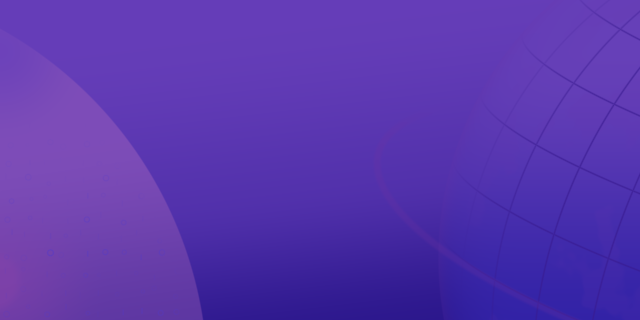
Write a WebGL 2 fragment shader that draws this background.

```glsl
#version 300 es
precision highp float;
// Violet gradient with a speckled disc at the left and a gridded, ringed globe at the right.
uniform vec2 u_resolution;
out vec4 fragColor;

// Lengths are in canvas heights, angles in degrees.
const vec2 DISC_CENTER = vec2(-0.607, -0.189);
const float DISC_RADIUS = 1.256;
const vec2 GLOBE_CENTER = vec2(2.448, 0.193);
const float GLOBE_RADIUS = 1.078;
const float GLOBE_ROLL = 17.0;
const float GLOBE_PITCH = 9.8;
const float GRID_STEP = 12.0;
const float GRID_SHIFT = 5.0;
const float GRID_WIDTH = 0.0045;
const vec2 ORBIT_RADII = vec2(1.307, 0.396);
const float ORBIT_ROLL = 14.5;
const float ORBIT_WIDTH = 0.021;
const float SPECK_CELL = 0.058;

const vec3 SKY_LOW = vec3(0.17, 0.09, 0.55);
const vec3 SKY_MID = vec3(0.31, 0.185, 0.665);
const vec3 SKY_HIGH = vec3(0.395, 0.24, 0.72);
const vec3 DISC_LOW = vec3(0.36, 0.21, 0.63);
const vec3 DISC_HIGH = vec3(0.49, 0.30, 0.72);
const vec3 DISC_COOL = vec3(0.41, 0.25, 0.73);
const vec3 BLOB = vec3(0.53, 0.26, 0.66);
const vec3 SPECK = vec3(0.31, 0.22, 0.80);
const vec3 GLOBE_LOW = vec3(0.19, 0.13, 0.65);
const vec3 GLOBE_HIGH = vec3(0.40, 0.25, 0.72);
const vec3 LAND = vec3(0.40, 0.20, 0.68);
const vec3 GRID = vec3(0.22, 0.10, 0.56);
const vec3 ORBIT = vec3(0.43, 0.19, 0.63);

vec2 hash2(vec2 p) {
    vec3 q = fract(p.xyx * vec3(0.1031, 0.1030, 0.0973));
    q += dot(q, q.yzx + 33.33);
    return fract((q.xx + q.yz) * q.zy);
}

float corner(vec2 cell, vec2 offset, vec2 f) {
    return dot(hash2(cell + offset) * 2.0 - 1.0, f - offset);
}

float gradientNoise(vec2 p) {
    vec2 i = floor(p), f = fract(p);
    vec2 w = f * f * f * (f * (f * 6.0 - 15.0) + 10.0);
    return mix(mix(corner(i, vec2(0, 0), f), corner(i, vec2(1, 0), f), w.x),
               mix(corner(i, vec2(0, 1), f), corner(i, vec2(1, 1), f), w.x), w.y);
}

float fbm(vec2 p) {
    float sum = 0.0, gain = 0.6;
    for (int i = 0; i < 4; i++) {
        sum += gain * gradientNoise(p);
        p = p * 2.03 + 17.0;
        gain *= 0.5;
    }
    return sum;
}

// Rolls clockwise, so that x runs along the tilted equator.
vec2 roll(vec2 p, float degreesCw) {
    float a = radians(degreesCw);
    return vec2(cos(a) * p.x - sin(a) * p.y, sin(a) * p.x + cos(a) * p.y);
}

float fill(float d, float px) { return smoothstep(px, -px, d); }

// Line at every multiple of GRID_STEP, of even width on the canvas.
float gridLine(float angle, float px) {
    float slope = length(vec2(dFdx(angle), dFdy(angle))) / px;
    float d = abs(fract(angle / GRID_STEP + 0.5) - 0.5) * GRID_STEP / max(slope, 0.001);
    return fill(d - 0.5 * GRID_WIDTH, px);
}

vec3 sky(vec2 p) {
    float t = p.y - 0.12 * (p.x - 1.0);
    vec3 c = mix(SKY_LOW, SKY_MID, smoothstep(-0.08, 0.42, t));
    return mix(c, SKY_HIGH, smoothstep(0.22, 0.95, t));
}

// Small rings and ticks, one per jittered cell, denser toward the bottom.
float specks(vec2 p, float px) {
    vec2 id = floor(p / SPECK_CELL);
    vec2 rnd = hash2(id + 7.0), kind = hash2(id + 61.0);
    vec2 q = (fract(p / SPECK_CELL) - 0.25 - 0.5 * rnd) * SPECK_CELL;
    float ring = abs(length(q) - mix(0.004, 0.009, kind.x)) - 0.0015;
    float tick = length(q - vec2(0.0, clamp(q.y, -0.007, 0.007))) - 0.0015;
    float shape = fill(kind.y < 0.6 ? ring : tick, px);
    return shape * mix(0.1, 0.6, rnd.x * kind.x) * smoothstep(0.7, 0.15, p.y);
}

void main() {
    vec2 p = gl_FragCoord.xy / u_resolution.y;
    float px = 1.0 / u_resolution.y;
    vec3 color = sky(p);

    // Globe: orthographic sphere, turned so that latitude and longitude follow.
    vec2 g = roll(p - GLOBE_CENTER, GLOBE_ROLL) / GLOBE_RADIUS;
    float depth = sqrt(max(1.0 - dot(g, g), 0.0001));
    vec2 turned = roll(vec2(depth, g.y), GLOBE_PITCH);
    float lon = degrees(atan(g.x, turned.x));
    float lat = degrees(asin(clamp(turned.y, -1.0, 1.0)));
    float inside = fill((length(g) - 1.0) * GLOBE_RADIUS, px);
    vec3 surface = mix(GLOBE_LOW, GLOBE_HIGH, smoothstep(-0.1, 0.85, p.y));
    float land = smoothstep(0.04, 0.10, fbm(vec2(lon, lat) * 0.055 + 3.0));
    surface = mix(surface, LAND, 0.13 * land * smoothstep(0.2, 0.6, depth));
    float lines = max(gridLine(lon + GRID_SHIFT, px) * smoothstep(0.25, 0.8, depth),
                      gridLine(lat, px) * smoothstep(-0.1, 0.8, depth));
    surface = mix(surface, GRID, 0.65 * lines);
    color = mix(color, surface, inside * smoothstep(-0.15, 0.65, depth));
    color = mix(color, ORBIT, 0.12 * inside * smoothstep(0.3, 0.05, depth));

    // Orbit: tilted ellipse whose far half passes behind the globe.
    vec2 o = roll(p - GLOBE_CENTER, ORBIT_ROLL);
    float k = length(o / ORBIT_RADII);
    float d = (k - 1.0) * k / length(o / (ORBIT_RADII * ORBIT_RADII));
    float band = fill(abs(d) - 0.5 * ORBIT_WIDTH, 2.0 * px);
    float front = max(1.0 - inside, step(o.y, 0.0)) * smoothstep(0.14, -0.06, o.y - 0.08);
    color = mix(color, ORBIT, 0.25 * band * front);

    // Disc: warm toward its rim, cool at the upper left, with a rosy blob.
    float rim = length(p - DISC_CENTER) - DISC_RADIUS;
    vec3 disc = mix(DISC_LOW, DISC_HIGH, smoothstep(-0.1, 0.6, p.y + 0.15 * (0.5 - p.x)));
    disc = mix(disc, DISC_COOL, 0.8 * smoothstep(0.3, 0.0, length(p - vec2(0.0, 0.84))));
    disc = mix(disc, BLOB, 0.45 * smoothstep(0.35, 0.0, length(p - vec2(0.0, 0.1))));
    disc = mix(disc, BLOB, 0.35 * fill(length(p - vec2(-0.03, 0.12)) - 0.09, 0.02));
    disc = mix(disc, SPECK, specks(p, px) * smoothstep(-0.03, -0.1, rim));
    color = mix(color, disc, fill(rim, px));

    fragColor = vec4(color, 1.0);
}
```
